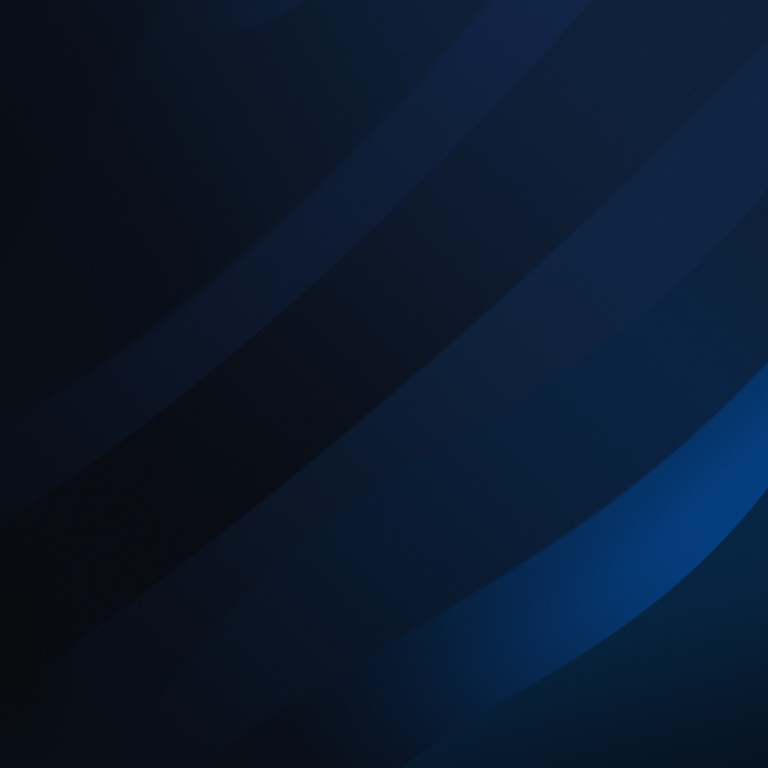
Reproduce this background procedurally as a three.js fragment shader.

```glsl
varying vec2 vUv;

float hash(vec2 p) {
  return fract(sin(dot(p, vec2(127.1, 311.7))) * 43758.5453);
}

// Height of a ribbon edge, a cubic in the distance from the right side
float edgeHeight(float x, float start, float slope, float bend, float twist) {
  float d = 1.0 - x;
  return start - d * (slope - d * (bend - d * twist));
}

// 1 below the edge, 0 above it
float below(float height, float softness) {
  return smoothstep(-softness, softness, height - vUv.y);
}

void main() {
  float x = vUv.x;
  float y = vUv.y;
  float diagonal = x + y;
  vec3 night = vec3(0.034, 0.053, 0.088);

  // Ribbon edges, from the upper left to the lower right
  float upperTop = edgeHeight(x, 1.507, 1.59, 0.53, 0.0);
  float upperRim = edgeHeight(x, 1.276, 1.28, 0.32, 0.0);
  float middleTop = edgeHeight(x, 0.948, 1.05, 0.25, 0.06);
  float middleRim = edgeHeight(x, 0.755, 1.25, 1.754, 1.56);
  float lowerTop = edgeHeight(x, 0.529, 1.08, 1.05, 0.75);
  float lowerRim = edgeHeight(x, 0.365, 1.28, 2.12, 2.17);

  // Corner field with a faint fold and a small wisp at the top
  float cornerLight = smoothstep(-0.1, 0.8, x + 0.6 * (y - 0.85));
  vec3 color = mix(night, vec3(0.057, 0.125, 0.220), cornerLight);
  color *= 1.0 - 0.07 * smoothstep(-0.02, 0.02, y - 0.66 - 1.58 * x);
  float wispEdge = 0.955 + 2.8 * (x - 0.27) * (x - 0.27);
  float wisp = smoothstep(0.2, 0.38, x) * (1.0 - below(wispEdge, 0.002));
  color += vec3(0.004, 0.012, 0.028) * wisp * step(x, 0.42);

  // Upper ribbon
  vec3 upperRibbon = mix(night, vec3(0.066, 0.143, 0.275),
                         clamp((diagonal - 0.35) / 1.35, 0.0, 1.0));
  color = mix(color, upperRibbon, below(upperTop, 0.012));

  // Dark valley, nearly black at the left side
  vec3 valley = mix(vec3(0.034, 0.046, 0.074), vec3(0.062, 0.129, 0.234),
                    smoothstep(0.5, 1.8, diagonal));
  color = mix(color, valley, below(upperRim, 0.0018));

  // Middle ribbon
  vec3 middleRibbon = mix(night, vec3(0.061, 0.145, 0.266),
                          smoothstep(0.1, 1.6, diagonal));
  color = mix(color, middleRibbon, below(middleTop, 0.004));

  // Shade beneath the middle ribbon
  vec3 shade = mix(night, vec3(0.041, 0.139, 0.262),
                   smoothstep(0.0, 1.5, diagonal));
  shade = mix(shade, vec3(0.051, 0.129, 0.230), smoothstep(1.4, 1.7, diagonal));
  color = mix(color, shade, below(middleRim, 0.0018));

  // Glowing lower ribbon, strongest toward its rim
  float glow = smoothstep(0.3, 1.3, diagonal);
  glow *= mix(0.8, 1.0, smoothstep(0.0, 0.12, lowerTop - y));
  vec3 lowerRibbon = mix(night, vec3(0.018, 0.243, 0.500), glow);
  color = mix(color, lowerRibbon, below(lowerTop, 0.004));

  // Corner beneath the glow
  vec3 deepCorner = mix(vec3(0.024, 0.072, 0.122), vec3(0.027, 0.148, 0.266),
                        smoothstep(-0.05, 0.32, y + 0.25 * (1.0 - x)));
  color = mix(color, deepCorner, below(lowerRim, 0.0016));

  // Neutral black pool at the left side
  float pool = 1.0 - smoothstep(0.0, 0.12, length((vUv - vec2(0.0, 0.16)) * vec2(1.0, 0.6)));
  color = mix(color, vec3(0.034, 0.039, 0.045), 0.8 * pool);

  // Fine grain against banding
  color += (hash(floor(vUv * 512.0)) - 0.5) * 0.006;
  gl_FragColor = vec4(color, 1.0);
}
```
